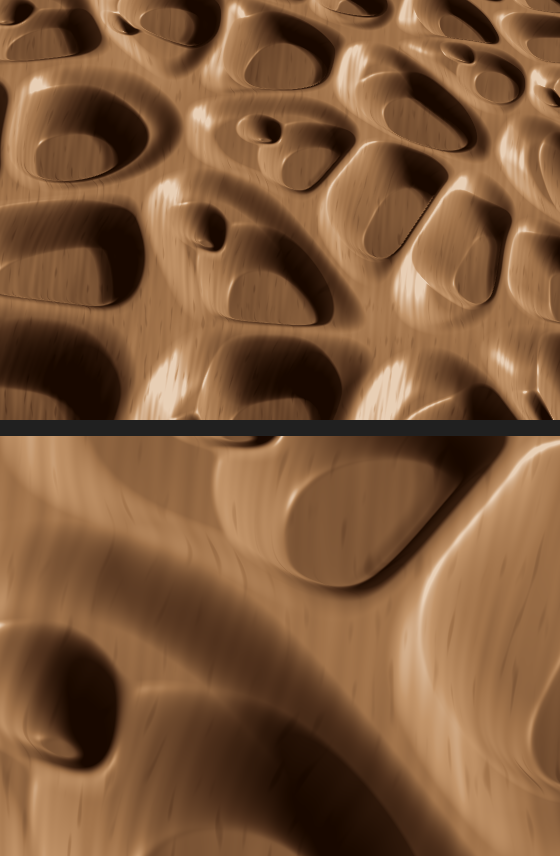
Top: the whole. Bottom: its middle third, enlarged.
A WebGL 1 fragment shader for this texture:

```glsl
precision highp float;
// Carved wooden relief: oval pits sunk in shallow dishes between smooth ridges.
// Soft Voronoi borders give the dishes, discs give the pits; a short ray march,
// a low light with cast shadows, and gradient noise give the relief and grain.
uniform vec2 u_resolution;

const vec3 SHADOW = vec3(0.16, 0.08, 0.03);
const vec3 UMBER = vec3(0.31, 0.19, 0.11);
const vec3 BROWN = vec3(0.47, 0.32, 0.20);
const vec3 TAN = vec3(0.63, 0.45, 0.29);
const vec3 HONEY = vec3(0.76, 0.58, 0.41);
const vec3 GLOSS = vec3(0.91, 0.81, 0.71);

vec2 hash2(vec2 p) {
  vec3 a = fract(p.xyx * vec3(0.1031, 0.1030, 0.0973));
  a += dot(a, a.yzx + 33.33);
  return fract((a.xx + a.yz) * a.zy);
}

float cornerSlope(vec2 cell, vec2 offset) {
  return dot(hash2(cell) * 2.0 - 1.0, offset);
}

float gradientNoise(vec2 p) {
  vec2 i = floor(p), f = fract(p);
  vec2 u = f * f * f * (f * (f * 6.0 - 15.0) + 10.0);
  vec2 e = vec2(1.0, 0.0);
  float low = mix(cornerSlope(i, f), cornerSlope(i + e, f - e), u.x);
  float high = mix(cornerSlope(i + e.yx, f - e.yx), cornerSlope(i + 1.0, f - 1.0), u.x);
  return mix(low, high, u.y);
}

float smoothMin(float a, float b, float k) {
  float h = max(k - abs(a - b), 0.0) / k;
  return min(a, b) - h * h * k * 0.25;
}

vec2 cellCentre(vec2 cell) {
  return cell + 0.5 + 0.8 * (hash2(cell + 17.0) - 0.5);
}

// Inside distance of one large pit, or of a large and a small one.
float pitDistance(vec2 r, vec2 traits) {
  float angle = 1.8 * traits.x - 0.9;
  vec2 axis = vec2(cos(angle), sin(angle));
  float single = 0.5 - length(r - 0.08 * axis);
  float large = 0.4 - length(r - 0.16 * axis);
  float small = 0.18 - length(r + 0.3 * axis);
  return mix(single, -smoothMin(-large, -small, 0.04), step(0.5, traits.y));
}

// Depth of the carving below the ridge tops.
float carveDepth(vec2 p) {
  vec2 base = floor(p), home = base, toHome = vec2(0.0);
  float nearest = 9.0;
  for (int j = -1; j <= 1; j++) for (int i = -1; i <= 1; i++) {
    vec2 cell = base + vec2(float(i), float(j));
    vec2 r = cellCentre(cell) - p;
    float d = dot(r, r);
    if (d < nearest) { nearest = d; home = cell; toHome = r; }
  }
  float border = 1.0;
  for (int j = -1; j <= 1; j++) for (int i = -1; i <= 1; i++) {
    if (i != 0 || j != 0) {
      vec2 r = cellCentre(home + vec2(float(i), float(j))) - p;
      border = smoothMin(border, dot(0.5 * (toHome + r), normalize(r - toHome)), 0.25);
    }
  }
  vec2 traits = hash2(home + 71.0);
  float pit = smoothMin(border - 0.02, pitDistance(-toHome, traits), 0.1);
  float dish = 0.1 * smoothstep(0.0, 0.18, border);
  return dish + (0.17 + 0.09 * traits.x) * smoothstep(0.0, 0.15, pit);
}

// Follows the slanted view ray down to the surface; returns point and depth.
vec3 findSurface(vec2 p, vec2 slant) {
  float t = 0.0;
  for (int i = 0; i < 11; i++) t += 0.32 * max(carveDepth(p + slant * t) - t, 0.0);
  return vec3(p + slant * t, t);
}

float castShadow(vec3 hit, vec3 sun) {
  float blocked = 0.0;
  for (int i = 1; i <= 5; i++) {
    float reach = 0.085 * float(i);
    float rayDepth = hit.z - reach * sun.z;
    blocked = max(blocked, rayDepth - carveDepth(hit.xy + reach * sun.xy));
  }
  return smoothstep(0.0, 0.11, blocked);
}

vec3 woodColour(float tone) {
  vec3 c = mix(SHADOW, UMBER, clamp(tone, -0.45, 1.0));
  c = mix(c, BROWN, clamp(tone - 1.0, 0.0, 1.0));
  c = mix(c, TAN, clamp(tone - 2.0, 0.0, 1.0));
  c = mix(c, HONEY, clamp(tone - 3.0, 0.0, 1.0));
  return mix(c, GLOSS, clamp(tone - 4.0, 0.0, 1.0));
}

vec3 carvedWood(vec2 uv) {
  // Perspective: hollows shrink toward the upper right and lie on their sides.
  float nearness = 1.0 - 0.39 * uv.y - 0.16 * uv.x;
  vec2 p = uv / nearness;
  p = vec2(1.6 * p.x - 0.4 * p.y, 1.85 * p.y) + vec2(3.3, 5.6);
  p += 0.26 * vec2(gradientNoise(p * 0.9), gradientNoise(p * 0.9 + 40.0));
  vec3 hit = findSurface(p, vec2(-0.17, 0.8));

  vec2 e = vec2(0.011, 0.0);
  float here = carveDepth(hit.xy);
  vec2 slope = vec2(carveDepth(hit.xy + e) - here, carveDepth(hit.xy + e.yx) - here) / e.x;
  vec3 normal = normalize(vec3(slope, 1.0));
  vec3 sun = normalize(vec3(0.64, 0.1, 0.6));
  vec3 view = vec3(0.0, -0.6, 0.8);
  float lit = max(dot(normal, sun), 0.0) * (1.0 - 0.88 * castShadow(hit, sun));

  // Upright grain streaks, short dark pores and slow tone drift.
  vec2 along = vec2(uv.x - 0.08 * uv.y + 0.15 * hit.z, uv.y);
  float grain = gradientNoise(along * vec2(85.0, 8.0));
  float pores = smoothstep(0.2, 0.5, gradientNoise(along * vec2(130.0, 24.0) + 9.0));
  float drift = gradientNoise(hit.xy * 1.3 + 5.0);

  float gloss = pow(max(dot(normal, normalize(sun + view)), 0.0), 45.0);
  float tone = 0.2 + 4.1 * lit - 3.0 * hit.z + 1.0 * drift;
  tone += (0.7 * grain - 0.6 * pores) * (0.3 + lit) * nearness;
  tone += 2.0 * gloss * lit * (1.0 + 0.9 * grain);
  return woodColour(tone);
}

void main() {
  vec2 jitter = vec2(0.25, -0.25);
  vec3 first = carvedWood((gl_FragCoord.xy + jitter) / u_resolution.y);
  vec3 second = carvedWood((gl_FragCoord.xy - jitter) / u_resolution.y);
  gl_FragColor = vec4(0.5 * (first + second), 1.0);
}
```
